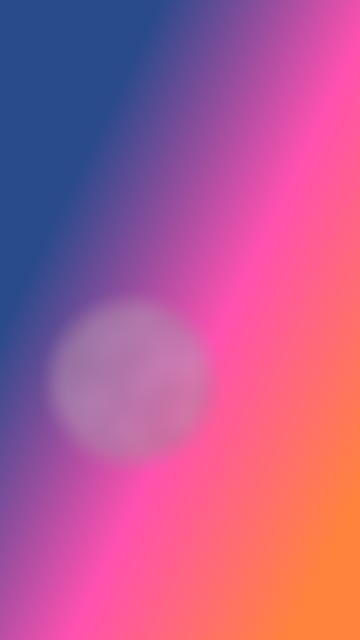
Reproduce this background procedurally as a WebGL 1 fragment shader.

```glsl
precision highp float;

uniform vec2 u_resolution;

// Diagonal gradient, in units of the canvas height
const vec3 BLUE = vec3(0.16, 0.29, 0.545);
const vec3 PINK = vec3(1.0, 0.315, 0.69);
const vec3 ORANGE = vec3(1.0, 0.515, 0.24);
const vec2 GRADIENT_AXIS = vec2(0.90, -0.435);
const float BLUE_STOP = -0.211;
const float PINK_STOP = 0.096;
const float ORANGE_STOP = 0.405;

// Frosted disc
const vec2 DISC_CENTER = vec2(0.206, 0.403);
const float DISC_INNER = 0.098;
const float DISC_OUTER = 0.150;
const float DISC_OPACITY = 0.6;
const vec3 DISC_LIGHT = vec3(0.70, 0.57, 0.69);
const vec3 DISC_SHADE = vec3(0.67, 0.50, 0.58);
const float MOTTLE_SCALE = 17.0;
const float MOTTLE_STRENGTH = 0.05;

vec2 hashGradient(vec2 cell) {
  float angle = 6.2832 * fract(sin(dot(cell, vec2(127.1, 311.7))) * 43758.5);
  return vec2(cos(angle), sin(angle));
}

float cornerValue(vec2 cell, vec2 local, vec2 corner) {
  return dot(hashGradient(cell + corner), local - corner);
}

float gradientNoise(vec2 p) {
  vec2 cell = floor(p);
  vec2 f = fract(p);
  vec2 w = f * f * f * (f * (f * 6.0 - 15.0) + 10.0);
  float bottom = mix(cornerValue(cell, f, vec2(0.0, 0.0)),
                     cornerValue(cell, f, vec2(1.0, 0.0)), w.x);
  float top = mix(cornerValue(cell, f, vec2(0.0, 1.0)),
                  cornerValue(cell, f, vec2(1.0, 1.0)), w.x);
  return mix(bottom, top, w.y);
}

vec3 diagonalGradient(vec2 p) {
  float t = dot(p, GRADIENT_AXIS);
  float toPink = clamp((t - BLUE_STOP) / (PINK_STOP - BLUE_STOP), 0.0, 1.0);
  float toOrange = clamp((t - PINK_STOP) / (ORANGE_STOP - PINK_STOP), 0.0, 1.0);
  return mix(mix(BLUE, PINK, toPink), ORANGE, toOrange);
}

vec3 discColor(vec2 offset) {
  // Shade falls toward the lower right rim
  float shade = smoothstep(0.0, DISC_OUTER, dot(offset, vec2(0.7, -0.7)));
  float mottle = gradientNoise(offset * MOTTLE_SCALE) * MOTTLE_STRENGTH;
  return mix(DISC_LIGHT, DISC_SHADE, shade) + mottle;
}

void main() {
  vec2 p = gl_FragCoord.xy / u_resolution.y;
  vec3 color = diagonalGradient(p);

  // Soft disc over the gradient
  vec2 offset = p - DISC_CENTER;
  float cover = 1.0 - smoothstep(DISC_INNER, DISC_OUTER, length(offset));
  color = mix(color, discColor(offset), cover * DISC_OPACITY);

  gl_FragColor = vec4(color, 1.0);
}
```
